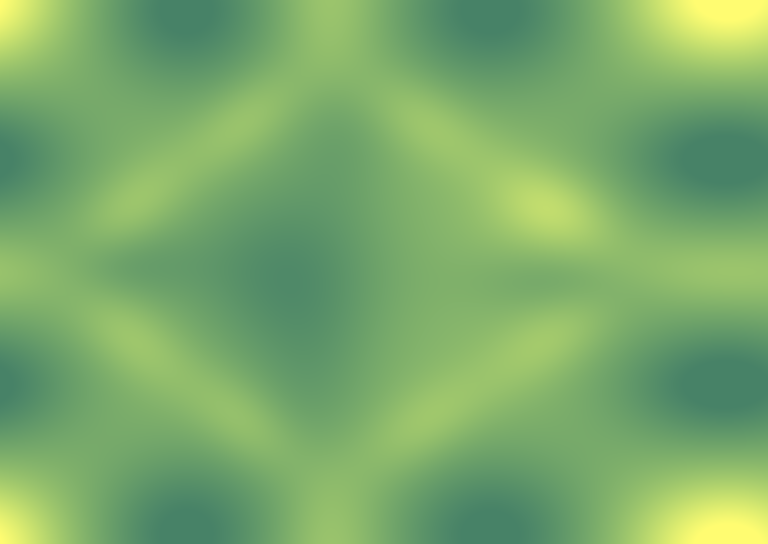
Give the GLSL for this background, as a Shadertoy shader.

```glsl
// Soft green field of blurred lobes: dark teal pools around a bright diamond.
// A height field is summed from Gaussian glows, most of them mirrored into
// four quadrants, then coloured by a smooth teal-to-yellow ramp.

const vec2 CENTRE = vec2(0.43, 0.5);   // mirror point, as a share of the canvas
const float LEFT_SQUEEZE = 0.9;        // left half is slightly narrower
const float BASE_LEVEL = 0.37;
const vec2 STREAK_AXIS = vec2(0.83, -0.558);

float glow(vec2 p, vec2 centre, vec2 spread) {
    vec2 d = (p - centre) / spread;
    return exp(-0.5 * dot(d, d));
}

// Glow stretched along a unit axis.
float streak(vec2 p, vec2 centre, vec2 axis, vec2 spread) {
    vec2 d = p - centre;
    vec2 local = vec2(dot(d, axis), dot(d, vec2(-axis.y, axis.x)));
    return glow(local, vec2(0.0), spread);
}

// Lobes of one quadrant.
float quadrantLobes(vec2 p) {
    float level = 0.0;
    // Dark pools on the long and short edges
    level -= 0.40 * glow(p, vec2(0.295, 0.483), vec2(0.138, 0.114));
    level -= 0.42 * glow(p, vec2(0.727, 0.207), vec2(0.157, 0.089));
    // Bright corner, and the seams shared by two quadrants
    level += 0.75 * glow(p, vec2(0.731, 0.507), vec2(0.111, 0.078));
    level += 0.085 * glow(p, vec2(0.0, 0.5), vec2(0.065, 0.111));
    level += 0.08 * glow(p, vec2(0.70, 0.0), vec2(0.166, 0.046));
    // Two streaks along the side of the diamond
    vec2 streakSpread = vec2(0.092, 0.046);
    level += 0.17 * streak(p, vec2(0.175, 0.277), STREAK_AXIS, streakSpread);
    level += 0.17 * streak(p, vec2(0.402, 0.125), STREAK_AXIS, streakSpread);
    return level;
}

float mirroredLobes(vec2 p) {
    float level = 0.0;
    for (int i = 0; i < 4; i++) {
        vec2 side = 1.0 - 2.0 * vec2(i & 1, i >> 1);
        level += quadrantLobes(p * side);
    }
    return level;
}

// Off-centre shading inside the diamond.
float innerShade(vec2 p) {
    float level = 0.16 * glow(p, vec2(0.397, 0.111), vec2(0.083, 0.052));
    level -= 0.31 * glow(p, vec2(-0.083, 0.0), vec2(0.144, 0.138));
    level -= 0.20 * glow(p, vec2(-0.406, 0.01), vec2(0.11, 0.052));
    level -= 0.17 * glow(p, vec2(0.452, -0.017), vec2(0.13, 0.046));
    level -= 0.13 * glow(p, vec2(-0.028, -0.24), vec2(0.083, 0.12));
    level -= 0.13 * glow(p, vec2(0.018, 0.258), vec2(0.074, 0.092));
    return level;
}

// Teal at 0, leaf green in the middle, yellow at 1.
vec3 ramp(float level) {
    vec3 teal = vec3(0.28, 0.51, 0.405);
    vec3 rise = vec3(0.72, 0.64, 0.04);
    vec3 bend = vec3(0.0, -0.16, 0.0);
    return teal + level * (rise + level * bend);
}

void mainImage(out vec4 fragColor, in vec2 fragCoord) {
    float aspect = iResolution.x / iResolution.y;
    vec2 p = (fragCoord / iResolution.xy - CENTRE) * vec2(aspect, 1.0);
    vec2 squeezed = vec2(p.x < 0.0 ? p.x / LEFT_SQUEEZE : p.x, p.y);

    float level = BASE_LEVEL + mirroredLobes(squeezed) + innerShade(p);
    fragColor = vec4(ramp(clamp(level, 0.0, 1.0)), 1.0);
}
```
